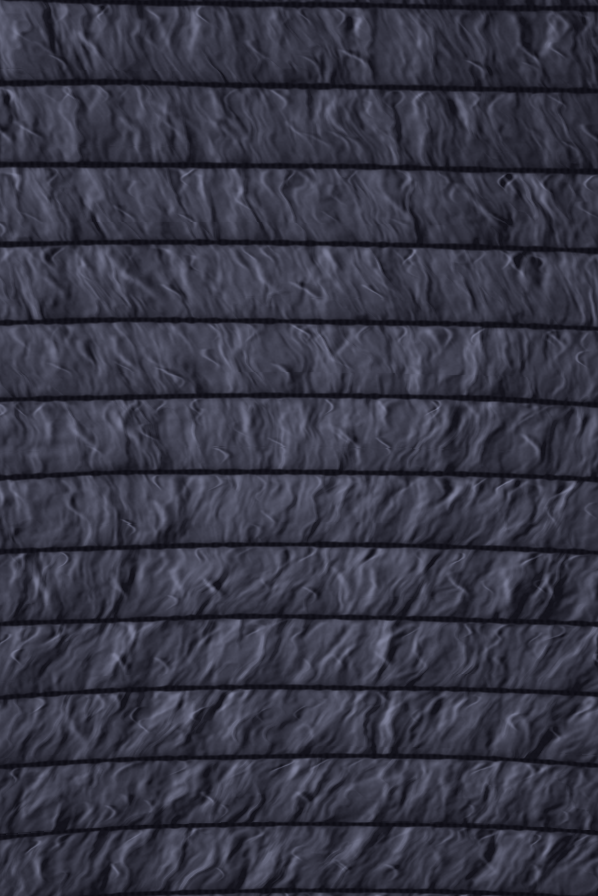
A Shadertoy shader for this texture:

```glsl
// Dark quilted nylon: twelve puffy horizontal channels with stitched seams and glossy creases.

float hash(vec2 p) {
    vec3 a = fract(vec3(p.xyx) * 0.1031);
    a += dot(a, a.yzx + 33.33);
    return fract((a.x + a.y) * a.z);
}

float noise(vec2 p) {
    vec2 i = floor(p), f = fract(p);
    f = f * f * (3.0 - 2.0 * f);
    return mix(mix(hash(i), hash(i + vec2(1, 0)), f.x),
               mix(hash(i + vec2(0, 1)), hash(i + vec2(1, 1)), f.x), f.y);
}

float fbm(vec2 p) {
    float sum = 0.0, amp = 0.5;
    for (int i = 0; i < 4; i++) {
        sum += amp * noise(p);
        p = mat2(1.6, 1.2, -1.2, 1.6) * p + 7.3;
        amp *= 0.5;
    }
    return sum;
}

// Channel coordinate from the top: integers lie on seams, which bow more lower down.
float channelAt(vec2 uv) {
    float x = 2.0 * uv.x - 1.0, t = 1.0 - uv.y;
    t -= mix(0.006 * x - 0.002, 0.014 * x * x - 0.003 * x, t);
    t -= 0.003 * (noise(vec2(uv.x * 5.0, floor(t * 12.0))) - 0.5);
    return (0.0911 - sqrt(0.0083 - 0.00296 * (t - 0.0065))) / 0.00148;
}

// Cloth relief: broad slanted folds, plus gathers that fade away from the seams.
float relief(vec2 q, float row, float lean) {
    vec2 s = vec2(q.x - lean * q.y, q.y) + row * vec2(17.1, 9.7);
    s += 0.5 * vec2(fbm(s * 1.7), fbm(s * 1.7 + 31.0));
    float folds = fbm(s * vec2(2.6, 1.1));
    float ridges = 1.0 - abs(2.0 * fbm(s * vec2(1.9, 0.9) + 50.0) - 1.0);
    float gathers = noise(vec2(s.x * 7.0, q.y * 1.5 + row * 5.0));
    float nearSeam = exp(-5.0 * q.y) + exp(-6.0 * (1.0 - q.y));
    return 0.4 * folds + 0.22 * ridges + 0.06 * gathers * nearSeam;
}

// Tapered creases scattered along a channel, each a lit ridge beside a shadow.
float creases(vec2 q, float row, float lean) {
    float sum = 0.0;
    q.x += 0.16 * (fbm(q * 2.5 + row * 13.0) - 0.5);
    for (int layer = 0; layer < 3; layer++) {
        float size = 0.42 + 0.17 * float(layer);
        float cell = floor(q.x / size);
        for (int i = -2; i <= 2; i++) {
            vec2 id = vec2(cell + float(i) + 40.0, row * 3.0 + float(layer) + 5.0);
            float r = hash(id), r2 = hash(id + 71.0), r3 = hash(id + 143.0);
            float len = mix(0.25, 0.85, r2 * r2);
            float start = r3 < 0.6 ? 0.03 : (1.0 - len) * r;
            float along = (q.y - start) / len;
            if (along < 0.0 || along > 1.0) continue;
            float slope = lean + 1.1 * (r3 - 0.5);
            float x = (cell + float(i) + r) * size + slope * (q.y - start)
                    + 0.07 * sin(along * 5.0 + r * 6.3);
            float d = (q.x - x) / sqrt(1.0 + slope * slope);
            float width = mix(0.022, 0.055, r2) * (1.2 - 0.5 * along);
            float side = r > 0.3 ? 1.0 : -1.0;
            float lit = exp(-d * d / (width * width));
            float e = (d - side * 1.9 * width) / (1.7 * width);
            float taper = smoothstep(0.0, 0.15, along) * smoothstep(1.0, 0.45, along);
            sum += (lit - 0.6 * exp(-e * e)) * taper * mix(0.25, 1.0, hash(id + 211.0));
        }
    }
    return sum;
}

void mainImage(out vec4 fragColor, in vec2 fragCoord) {
    vec2 uv = fragCoord / iResolution.xy;
    float channel = channelAt(uv);
    float row = floor(channel) + 2.0, v = fract(channel);
    vec2 q = vec2(uv.x * 8.0, v);
    float lean = mix(0.35, -0.45, smoothstep(0.35, 0.75, 1.0 - uv.y + 0.25 * (uv.x - 0.5)));

    // Padded channel profile and broad room light
    float tone = 0.255 - 0.055 * smoothstep(0.3, 1.0, v);
    tone *= 0.8 + 0.32 * exp(-5.0 * dot(uv - vec2(0.45, 0.52), uv - vec2(0.45, 0.52)));
    tone += 0.06 * exp(-uv.x * 14.0) * smoothstep(0.2, 0.8, uv.y);
    tone -= 0.03 * smoothstep(0.6, 1.0, uv.x) * smoothstep(0.5, 1.0, uv.y);

    // Directional light across the folds
    float h = relief(q, row, lean);
    float slopeLight = (relief(q + vec2(0.05, 0.025), row, lean) - h) / 0.05;
    tone += 0.105 * clamp(slopeLight, -1.2, 1.6);
    tone += 0.15 * creases(q, row, lean);
    tone += 0.05 * (fbm(q * vec2(1.2, 1.6) + row * 4.0) - 0.47);

    // Fine sideways wrinkles left of centre
    float wrinkled = smoothstep(0.4, 0.05, uv.x) * exp(-pow((uv.y - 0.47) / 0.1, 2.0));
    tone += 0.1 * wrinkled * (noise(vec2(q.x * 1.5, v * 9.0 + q.x + row * 8.0)) - 0.5);

    // Seam groove with gathered edges and thread dashes
    float seam = min(v, 1.0 - v) * 0.083;
    float pucker = noise(vec2(uv.x * 75.0, floor(channel + 0.5) * 6.0));
    float px = 1.0 / iResolution.y;
    float groove = smoothstep(0.0022 + px, 0.0008 - 0.5 * px, seam - 0.0016 * pucker);
    float shade = exp(-seam / (v > 0.5 ? 0.0045 : 0.0028));
    tone *= 1.0 - 0.5 * shade;
    tone += 0.07 * (pucker - 0.35) * exp(-pow((v - 0.09) / 0.05, 2.0));
    float dash = 0.5 + 0.5 * sin(uv.x * 560.0);
    tone = mix(max(tone, 0.075), 0.045 + 0.025 * dash, groove * 0.92);

    // Blue-grey sheen with a soft highlight limit and faint weave grain
    tone += 0.012 * (noise(uv * vec2(340.0, 510.0)) - 0.5);
    tone = tone < 0.4 ? tone : 0.4 + 0.2 * (1.0 - exp(-(tone - 0.4) * 5.0));
    vec3 nylon = vec3(tone, tone * 1.03 - 0.004, tone * 1.18 + 0.02);
    fragColor = vec4(clamp(nylon, 0.0, 1.0), 1.0);
}
```
